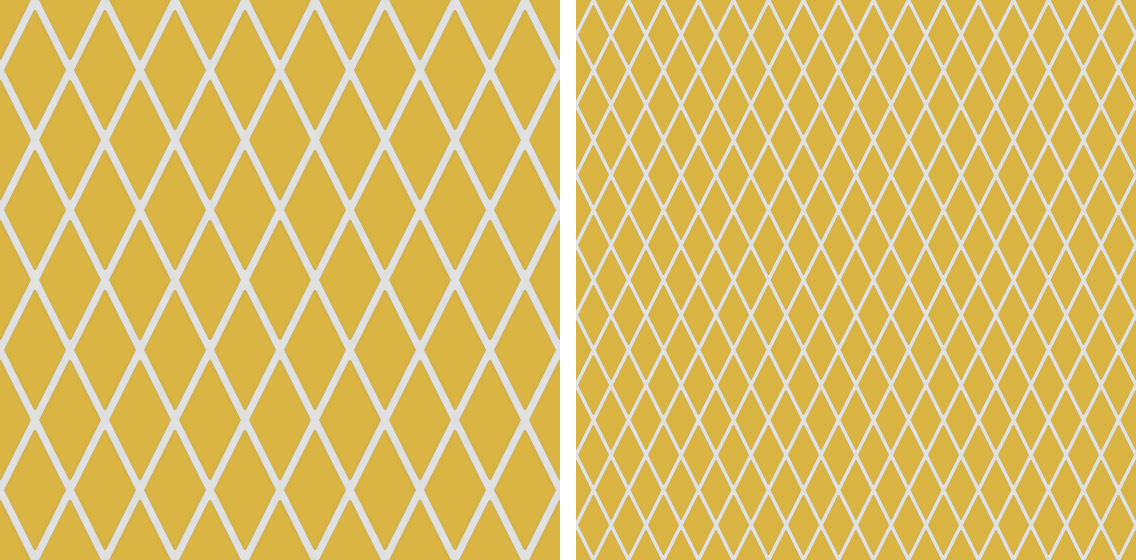
Left, the tile; right, the same tile 2 across and 2 down.
Write a WebGL 2 fragment shader that draws this pattern.

```glsl
#version 300 es
precision highp float;
// Golden rhombic tiles, 8 across and 4 down in two staggered sets, with pale grout.
// Each point folds into one quadrant of its nearest tile, where a rounded rhombus
// distance gives the tile, its thin dark rim and the grout; wrapped noise mottles it.

uniform vec2 u_resolution;
out vec4 fragColor;

vec2 gradientAt(vec2 cell, float period) {
    cell = mod(cell, period);
    float h = fract(sin(dot(cell, vec2(127.1, 311.7))) * 4375.85);
    return vec2(cos(6.2832 * h), sin(6.2832 * h));
}

// Gradient noise that repeats every 'period' cells
float wrappedNoise(vec2 p, float period) {
    vec2 i = floor(p), f = fract(p);
    vec2 w = f * f * f * (f * (f * 6.0 - 15.0) + 10.0);
    vec2 e = vec2(1.0, 0.0);
    float a = dot(gradientAt(i, period), f);
    float b = dot(gradientAt(i + e.xy, period), f - e.xy);
    float c = dot(gradientAt(i + e.yx, period), f - e.yx);
    float d = dot(gradientAt(i + e.xx, period), f - e.xx);
    return mix(mix(a, b, w.x), mix(c, d, w.x), w.y);
}

// Signed distance to a rhombus twice as tall as wide, for q in the first quadrant
float roundedRhombus(vec2 q, float halfWidth, float radius) {
    float inner = halfWidth - radius * 1.118;
    vec2 edge = inner * vec2(-1.0, 2.0);
    vec2 fromCorner = q - vec2(inner, 0.0);
    float t = clamp(dot(fromCorner, edge) / dot(edge, edge), 0.0, 1.0);
    float side = sign(2.0 * q.x + q.y - 2.0 * inner);
    return side * length(fromCorner - edge * t) - radius;
}

void main() {
    vec2 uv = gl_FragCoord.xy / u_resolution;
    float pixel = 8.0 / min(u_resolution.x, u_resolution.y);

    // Fold into the nearest tile of the staggered lattice
    vec2 p = uv * 8.0;
    vec2 lattice = vec2(1.0, 2.0);
    vec2 q = abs(p - lattice * floor(p / lattice + 0.5));
    if (2.0 * q.x + q.y > 1.0) q = 0.5 * lattice - q;
    float d = roundedRhombus(q, 0.4385, 0.019);

    // Faintly mottled grout
    float mottle = wrappedNoise(uv * 40.0, 40.0) + 0.5 * wrappedNoise(uv * 96.0, 96.0);
    vec3 grout = vec3(0.88, 0.88, 0.878) + 0.016 * mottle;
    vec3 gold = vec3(0.85, 0.706, 0.257);

    // Tile over grout, with a slight dark rim along the join
    vec3 color = mix(gold, grout, smoothstep(-0.75 * pixel, 0.75 * pixel, d));
    float rim = d / max(0.009, 0.5 * pixel);
    color *= 1.0 - 0.09 * exp(-rim * rim);

    fragColor = vec4(color, 1.0);
}
```
